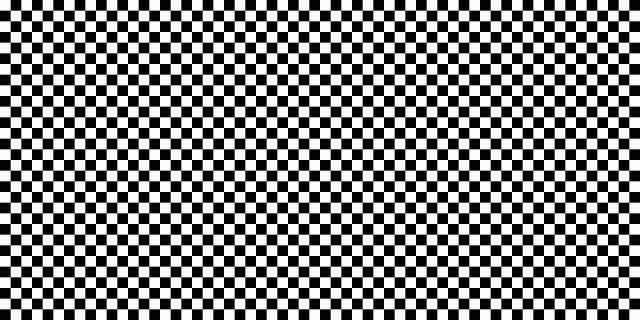
Reproduce this pattern procedurally as a WebGL 2 fragment shader.

```glsl
#version 300 es
precision highp float;
// Black and white checkerboard, 60 squares across and 30 down, with smoothed edges.

#define SQUARES vec2(60.0, 30.0)
#define BLACK vec3(0.01)
#define WHITE vec3(0.99)
#define EDGE_WIDTH 1.0

uniform vec2 u_resolution;
out vec4 fragColor;

// Integral of a square wave that is +1 on even squares and -1 on odd ones.
vec2 waveIntegral(vec2 p) {
    return 1.0 - abs(mod(p, 2.0) - 1.0);
}

// Checker sign averaged over a box: +1 on black squares, -1 on white ones.
float checkerSign(vec2 p, vec2 box) {
    vec2 wave = (waveIntegral(p + 0.5 * box) - waveIntegral(p - 0.5 * box)) / box;
    return wave.x * wave.y;
}

void main() {
    vec2 board = gl_FragCoord.xy / u_resolution * SQUARES;
    vec2 footprint = EDGE_WIDTH * SQUARES / u_resolution;

    float blackness = 0.5 + 0.5 * checkerSign(board, footprint);
    fragColor = vec4(mix(WHITE, BLACK, blackness), 1.0);
}
```
